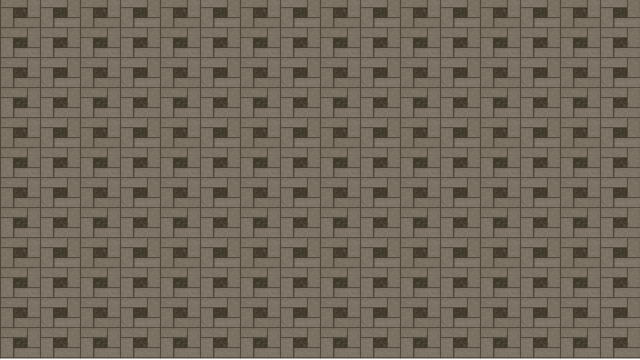
Reproduce this pattern procedurally as a WebGL 1 fragment shader.

```glsl
precision highp float;

uniform vec2 u_resolution;

float hash(vec2 p) {
  vec3 q = fract(vec3(p.xyx) * 0.1031);
  q += dot(q, q.yzx + 33.33);
  return fract((q.x + q.y) * q.z);
}

// Distance to the nearest scattered point, repeating after the given period
float cellular(vec2 p, vec2 period) {
  vec2 base = floor(p);
  float nearest = 2.0;
  for (int y = -1; y <= 1; y++) {
    for (int x = -1; x <= 1; x++) {
      vec2 id = base + vec2(float(x), float(y));
      vec2 seed = mod(id, period) + period.x;
      vec2 point = id + vec2(hash(seed), hash(seed + 57.3));
      nearest = min(nearest, distance(p, point));
    }
  }
  return nearest;
}

// Bounds (lo.xy, hi.xy) of the pinwheel block that holds g, in thirds of a unit
vec4 blockBounds(vec2 g) {
  if (g.y > 2.0 && g.x < 2.0) return vec4(0.0, 2.0, 2.0, 3.0);
  if (g.x > 2.0 && g.y > 1.0) return vec4(2.0, 1.0, 3.0, 3.0);
  if (g.y < 1.0 && g.x > 1.0) return vec4(1.0, 0.0, 3.0, 1.0);
  if (g.x < 1.0) return vec4(0.0, 0.0, 1.0, 2.0);
  return vec4(1.0, 1.0, 2.0, 2.0);
}

void main() {
  vec2 uv = gl_FragCoord.xy / u_resolution;
  float pixel = 1.0 / u_resolution.y;
  vec2 unitSize = vec2(u_resolution.x / u_resolution.y / 16.0, 1.0 / 12.0);

  // Sixteen by twelve pinwheels; surface detail repeats every two by two
  vec2 grid = uv * vec2(16.0, 12.0) - vec2(0.0, 0.055);
  vec2 tile = mod(grid, 2.0);
  vec2 cell = floor(tile);
  vec2 g = fract(grid) * 3.0;
  vec4 block = blockBounds(g);
  vec2 center = 0.5 * (block.xy + block.zw);
  float isInset = step(distance(center, vec2(1.5)), 0.1);

  // Each block carries its joint on the left and lower sides
  vec2 fromLow = (g - block.xy) * unitSize / 3.0;
  vec2 fromHigh = (block.zw - g) * unitSize / 3.0;
  float low = min(fromLow.x, fromLow.y);
  float edge = min(low, min(fromHigh.x, fromHigh.y));

  // Tone varies by block and by pinwheel
  float tone = hash(cell * 7.0 + center * 3.1 + 4.0) - 0.5;
  float warmth = mod(cell.x + cell.y, 2.0) - 0.5;

  // Rough stone: fine pits over broader dents
  float pits = cellular(tile * vec2(15.0, 12.0), vec2(30.0, 24.0)) - 0.48;
  float dents = cellular(tile * vec2(7.0, 6.0), vec2(14.0, 12.0)) - 0.48;

  vec3 stone = vec3(0.496, 0.456, 0.404) + 0.02 * tone;
  stone += 0.05 * pits + 0.02 * dents;
  stone.b += 0.01 * tone;

  vec3 inset = vec3(0.285, 0.253, 0.2) + 0.02 * tone;
  inset += 0.11 * pits + 0.04 * dents;
  inset += vec3(0.008, -0.008, -0.002) * warmth;
  vec3 color = mix(stone, inset, isInset);

  // Worn rim and thin joint
  color *= 1.0 - 0.06 * (1.0 - smoothstep(0.0, 0.005, edge));
  float joint = 1.0 - smoothstep(0.0032 - 0.5 * pixel, 0.0032 + 0.5 * pixel, low);
  color = mix(color, vec3(0.265, 0.235, 0.19), 0.75 * joint);

  // Pale margin along the bottom
  float margin = 1.0 - smoothstep(0.004 - 0.5 * pixel, 0.004 + 0.5 * pixel, uv.y);
  color = mix(color, vec3(1.0), margin);

  gl_FragColor = vec4(color, 1.0);
}
```
